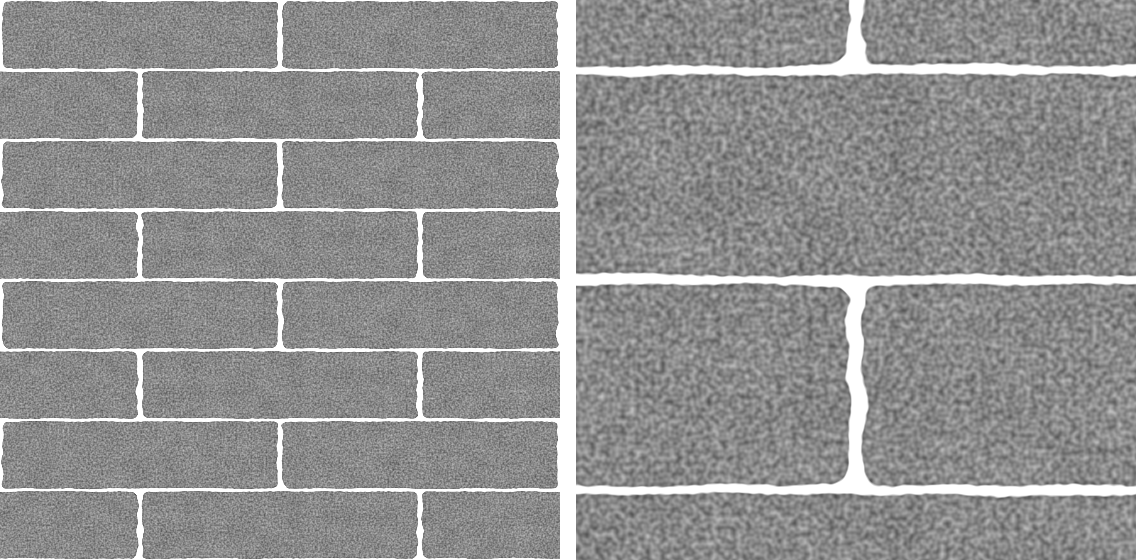
Left, the full canvas; right, a detail of the centre.
This texture is drawn by a three.js fragment shader. Its source:

```glsl
varying vec2 vUv;

float hash(vec2 p) {
  vec3 q = fract(p.xyx * vec3(0.1031, 0.1030, 0.0973));
  q += dot(q, q.yzx + 33.33);
  return fract((q.x + q.y) * q.z);
}

// Gradient noise whose lattice wraps after a whole number of cells
float cornerSlope(vec2 cell, vec2 offset, vec2 period) {
  float angle = 6.28318 * hash(mod(cell, period));
  return dot(vec2(cos(angle), sin(angle)), offset);
}

float noise(vec2 p, vec2 period) {
  vec2 cell = floor(p);
  vec2 f = fract(p);
  vec2 e = vec2(1.0, 0.0);
  vec2 w = f * f * f * (f * (f * 6.0 - 15.0) + 10.0);
  float low = mix(cornerSlope(cell, f, period),
                  cornerSlope(cell + e.xy, f - e.xy, period), w.x);
  float high = mix(cornerSlope(cell + e.yx, f - e.yx, period),
                   cornerSlope(cell + e.xx, f - e.xx, period), w.x);
  return mix(low, high, w.y);
}

float roundedBox(vec2 p, vec2 halfSize, float radius) {
  vec2 q = abs(p) - halfSize + radius;
  return length(max(q, 0.0)) + min(max(q.x, q.y), 0.0) - radius;
}

void main() {
  // Running bond: two bricks across, eight courses
  vec2 grid = vUv * vec2(2.0, 8.0);
  float course = mod(floor(grid.y), 8.0);
  grid.x += 0.5 * (1.0 - mod(course, 2.0));
  vec2 brick = vec2(mod(floor(grid.x), 2.0), course);
  vec2 local = (fract(grid) - 0.5) * vec2(0.5, 0.125);

  // Chipped outline, different on each brick
  vec2 seed = brick * 41.0 + 100.0;
  vec2 wobble = vec2(noise(local * vec2(16.0, 44.0) + seed, vec2(900.0)),
                     noise(local * vec2(18.0, 12.0) + seed + 450.0, vec2(900.0)));
  vec2 warped = local + wobble * vec2(0.0065, 0.0025);
  float edge = roundedBox(warped, vec2(0.2452, 0.0597), 0.009);
  edge += 0.0012 * noise(vUv * 160.0, vec2(160.0));

  // Stone: soft mottling that recurs every second course, under fine grain
  float mottle = noise(vUv * vec2(22.0, 32.0), vec2(22.0, 8.0))
               + 0.7 * noise(vUv * vec2(52.0, 84.0), vec2(52.0, 21.0));
  float grain = noise(vUv * 331.0, vec2(331.0))
              + 0.8 * noise(vUv * 217.0, vec2(217.0));
  float shade = 0.535 + 0.045 * mottle + 0.2 * grain;
  shade -= 0.07 * smoothstep(-0.003, 0.0, edge);

  vec3 stone = vec3(shade);
  vec3 mortar = vec3(1.0);
  gl_FragColor = vec4(mix(stone, mortar, smoothstep(-0.0008, 0.0008, edge)), 1.0);
}
```
